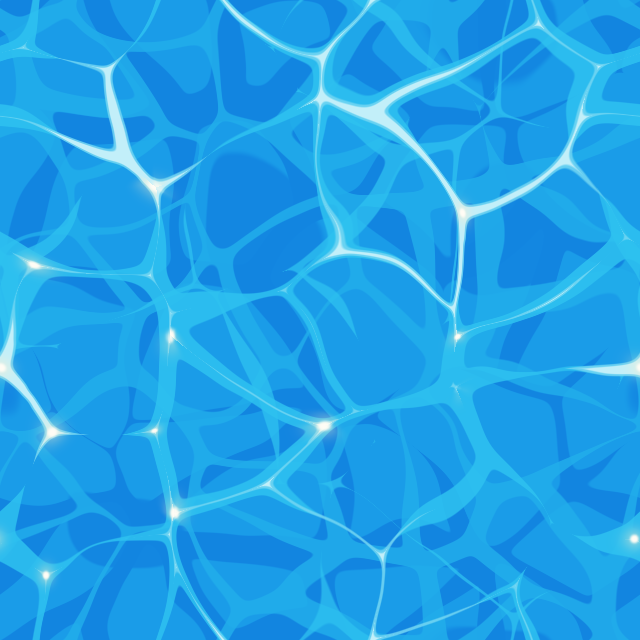
This texture is drawn by a WebGL 1 fragment shader. Its source:

```glsl
precision highp float;
// Sunlit pool water: flat translucent ribbons under a bright, broken caustic web.
// Each layer is a warped, wrapping Voronoi net with filleted corners and a width
// that follows noise; some corners of the top net carry warm glints.

uniform vec2 u_resolution;

#define WEB_CELLS vec2(4.0, 5.0)
#define MID_CELLS vec2(6.0, 6.0)
#define DEEP_CELLS vec2(5.0, 5.0)
#define WARP_LARGE 0.080
#define WARP_SMALL 0.020
#define FILLET 0.006
#define SOFTNESS 0.0013
#define GLINT_SHARE 0.40

const vec3 DEEP = vec3(0.07, 0.52, 0.88);
const vec3 BASE = vec3(0.10, 0.61, 0.91);
const vec3 MID = vec3(0.13, 0.68, 0.92);
const vec3 CYAN = vec3(0.18, 0.76, 0.94);
const vec3 PALE = vec3(0.45, 0.84, 0.95);
const vec3 FOAM = vec3(0.80, 0.95, 0.98);
const vec3 WARM = vec3(1.00, 0.93, 0.80);

// Random pair per cell, wrapping after `count` cells
vec2 hash(vec2 cell, vec2 count, float seed) {
  vec2 p = mod(cell, count) + seed * 17.0;
  vec3 a = fract(p.xyx * vec3(0.1031, 0.1030, 0.0973));
  a += dot(a, a.yzx + 33.33);
  return fract((a.xx + a.yz) * a.zy);
}

// Two channels of wrapping value noise, 0 to 1
vec2 noise(vec2 uv, float count, float seed) {
  vec2 p = uv * count, i = floor(p), f = p - i;
  vec2 n = vec2(count);
  f = f * f * f * (f * (f * 6.0 - 15.0) + 10.0);
  vec2 low = mix(hash(i, n, seed), hash(i + vec2(1, 0), n, seed), f.x);
  vec2 high = mix(hash(i + vec2(0, 1), n, seed), hash(i + 1.0, n, seed), f.x);
  return mix(low, high, f.y);
}

vec2 warp(vec2 uv, float seed) {
  return uv + WARP_LARGE * (noise(uv, 5.0, seed) - 0.5)
            + WARP_SMALL * (noise(uv, 11.0, seed + 1.0) - 0.5);
}

// x: filleted edge distance, y: distance to the nearest corner,
// z: random value of that corner, w: how clearly that corner stands alone
vec4 net(vec2 uv, vec2 count, float seed) {
  vec2 p = uv * count, cell = floor(p), f = p - cell;
  vec2 own = vec2(0.0);
  float nearest = 9.0, ownId = 0.0;
  for (int y = -1; y <= 1; y++) for (int x = -1; x <= 1; x++) {
    vec2 g = vec2(x, y), h = hash(cell + g, count, seed);
    vec2 site = (g + h - f) / count;
    float d = dot(site, site);
    if (d < nearest) { nearest = d; own = site; ownId = h.x; }
  }
  // Sort the three nearest edges and blend all of them into one distance
  float e1 = 9.0, e2 = 9.0, e3 = 9.0, id1 = 0.0, id2 = 0.0, sum = 0.0;
  vec2 s1 = vec2(1, 0), s2 = vec2(0, 1);
  for (int y = -2; y <= 2; y++) for (int x = -2; x <= 2; x++) {
    vec2 g = vec2(x, y), h = hash(cell + g, count, seed);
    vec2 site = (g + h - f) / count, gap = site - own;
    if (dot(gap, gap) > 1e-6) {
      float e = dot(0.5 * (own + site), normalize(gap));
      sum += exp(-e / FILLET);
      if (e < e1) {
        e3 = e2; e2 = e1; s2 = s1; id2 = id1;
        e1 = e; s1 = site; id1 = h.x;
      } else if (e < e2) {
        e3 = e2; e2 = e; s2 = site; id2 = h.x;
      } else e3 = min(e3, e);
    }
  }
  // The corner is the circumcentre of the three sites around it
  vec2 u = s1 - own, v = s2 - own;
  float area = 2.0 * (u.x * v.y - u.y * v.x);
  area = abs(area) < 1e-5 ? 1e-5 : area;
  float uu = dot(u, u), vv = dot(v, v);
  vec2 corner = own + vec2(v.y * uu - u.y * vv, u.x * vv - v.x * uu) / area;
  float id = fract((ownId + id1 + id2) * 7.0);
  float alone = smoothstep(0.0, 0.02, e3 - e2);
  return vec4(-FILLET * log(max(sum, 1e-20)), length(corner), id, alone);
}

// Coverage of a ribbon of the given half width
float ribbon(float d, float halfWidth) {
  float s = max(SOFTNESS, 0.7 / u_resolution.y);
  return 1.0 - smoothstep(halfWidth - s, halfWidth + s, d);
}

void main() {
  vec2 uv = gl_FragCoord.xy / u_resolution;
  vec2 swellA = noise(uv, 6.0, 21.0), swellB = noise(uv, 5.0, 25.0);

  // Dark ribbons and patches
  vec3 color = BASE;
  float deep = net(warp(uv, 3.0), DEEP_CELLS, 4.0).x;
  float patchNoise = noise(warp(uv, 6.0), 5.0, 29.0).x;
  color = mix(color, DEEP, ribbon(deep, mix(-0.012, 0.030, swellA.x)));
  color = mix(color, DEEP, 0.9 * ribbon(-patchNoise * 0.1, -0.076));

  // Mid and cyan ribbons
  float mid = net(warp(uv, 8.0), MID_CELLS, 9.0).x;
  color = mix(color, MID, 0.85 * ribbon(mid, mix(-0.004, 0.024, swellA.y)));
  float drift = net(warp(uv, 11.0), vec2(4.0), 12.0).x;
  color = mix(color, CYAN, 0.75 * ribbon(drift, mix(-0.014, 0.022, swellB.x)));

  // Caustic web: cyan skirt, pale line, foam core, thicker around glints
  vec4 web = net(warp(uv, 14.0), WEB_CELLS, 15.0);
  float lit = step(web.z, GLINT_SHARE) * web.w;
  float size = mix(0.6, 1.3, web.z / GLINT_SHARE);
  float flare = lit * exp(-pow(web.y / 0.05, 2.0));
  float lineWidth = mix(-0.006, 0.0115, swellB.y) + 0.003 * flare;
  color = mix(color, CYAN, 0.85 * ribbon(web.x, mix(-0.012, 0.024, noise(uv, 7.0, 33.0).x)));
  color = mix(color, PALE, 0.85 * ribbon(web.x, lineWidth));
  color = mix(color, FOAM, 0.9 * ribbon(web.x, lineWidth - 0.0032));

  // Warm halo and white spark
  float r = web.y / size;
  color = mix(color, WARM, lit * 0.40 * exp(-pow(r / 0.021, 2.0)));
  color = mix(color, vec3(1.0, 0.99, 0.96), lit * exp(-pow(r / 0.0085, 4.0)));
  gl_FragColor = vec4(color, 1.0);
}
```
